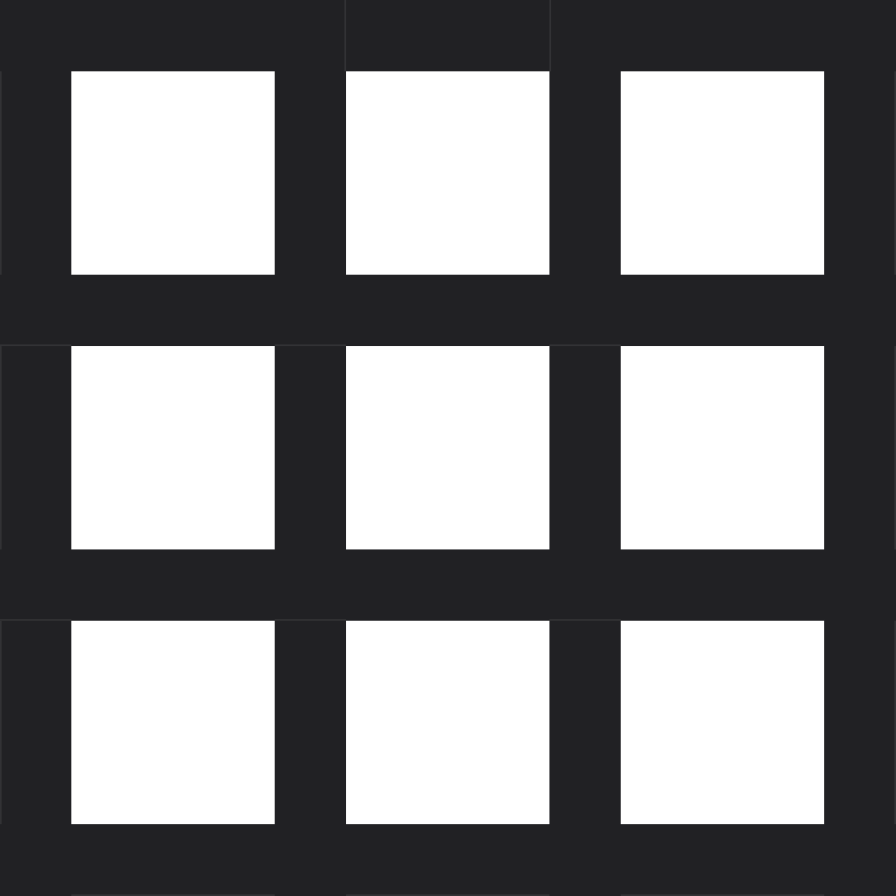
Give the GLSL for this pattern, as a WebGL 1 fragment shader.

```glsl
precision highp float;
// Three by three white squares on a charcoal lattice with faint hairline seams.

uniform vec2 u_resolution;

const float COUNT = 3.0;      // squares across and down
const float START = 0.0796;   // margin before the first square
const float PITCH = 0.3066;   // distance between repeats
const float SIZE = 0.2270;    // side of a square
const float HAIR = 0.0018;    // seam width
const float SEAM_STRENGTH = 0.9;
const vec3 CHARCOAL = vec3(0.129, 0.130, 0.142);
const vec3 SEAM = vec3(0.205, 0.205, 0.213);
const vec3 WHITE = vec3(1.0);

// Share of a pixel centred at x that lies between lo and hi.
float span(float x, float lo, float hi, float pixel) {
  float covered = min(x + 0.5 * pixel, hi) - max(x - 0.5 * pixel, lo);
  return clamp(covered / pixel, 0.0, 1.0);
}

// Coverage of the repeated square intervals along one axis.
float squareSpan(float x, float pixel) {
  float index = floor((x - START - 0.5 * SIZE) / PITCH + 0.5);
  float lo = START + clamp(index, 0.0, COUNT - 1.0) * PITCH;
  return span(x, lo, lo + SIZE, pixel);
}

// Hairline just before the given edge.
float hairline(float x, float edge, float pixel) {
  return span(x, edge - HAIR, edge, pixel);
}

void main() {
  // Canvas coordinates measured from the upper left.
  vec2 p = gl_FragCoord.xy / u_resolution;
  p.y = 1.0 - p.y;
  vec2 pixel = 1.0 / u_resolution;
  vec2 inside = vec2(squareSpan(p.x, pixel.x), squareSpan(p.y, pixel.y));

  // Seams along the tops of the lower rows, through the gaps on their left.
  float row = clamp(floor((p.y - START) / PITCH + 0.5), 1.0, COUNT - 1.0);
  float lastEdge = START + (COUNT - 1.0) * PITCH + SIZE;
  float seam = hairline(p.y, START + row * PITCH, pixel.y)
             * span(p.x, 0.0, lastEdge, pixel.x) * (1.0 - inside.x);

  // Seams above the middle column.
  float middle = START + PITCH;
  float columnSides = hairline(p.x, middle, pixel.x)
                    + hairline(p.x, middle + SIZE + HAIR, pixel.x);
  seam = max(seam, columnSides * span(p.y, 0.0, START, pixel.y));

  // Seams on the left, right and bottom borders beside the squares.
  float sides = hairline(p.x, HAIR, pixel.x) + hairline(p.x, 1.0, pixel.x);
  seam = max(seam, sides * inside.y);
  seam = max(seam, hairline(p.y, 1.0, pixel.y) * inside.x);

  vec3 color = mix(CHARCOAL, SEAM, SEAM_STRENGTH * seam);
  color = mix(color, WHITE, inside.x * inside.y);
  gl_FragColor = vec4(color, 1.0);
}
```
